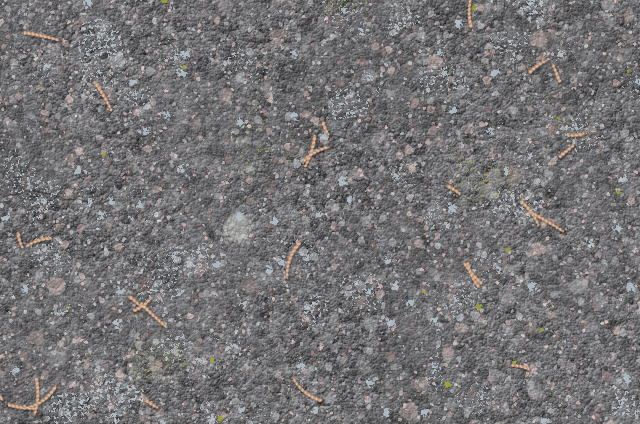
Give the GLSL for this texture, as a WebGL 2 fragment shader.

```glsl
#version 300 es
precision highp float;
// Weathered asphalt: cellular grit lit from the upper left, with embedded
// pebbles, lichen flecks, a hairline crack and scattered dry twigs.
// Lengths are fractions of the canvas height.
uniform vec2 u_resolution;
out vec4 fragColor;

vec3 hash3(vec2 p) {
  vec3 q = fract(p.xyx * vec3(0.1031, 0.1030, 0.0973));
  q += dot(q, q.yxz + 33.33);
  return fract((q.xxy + q.yzz) * q.zyx);
}

// Layered, rotated sines, roughly -1..1
float waves(vec2 p) {
  float sum = 0.0, amp = 0.5;
  for (int i = 0; i < 5; i++) {
    p = mat2(0.8, 0.6, -0.6, 0.8) * p * 1.7 + 2.3;
    sum += amp * sin(p.x + 1.6 * sin(p.y));
    amp *= 0.65;
  }
  return sum;
}

// Cellular noise: nearest distance, second distance, two random cell values
vec4 cells(vec2 p) {
  vec2 base = floor(p);
  vec4 result = vec4(9.0, 9.0, 0.0, 0.0);
  for (int j = -1; j <= 1; j++)
  for (int i = -1; i <= 1; i++) {
    vec2 cell = base + vec2(i, j);
    float d = distance(p, cell + hash3(cell + 7.0).xy);
    if (d < result.x) result = vec4(d, result.x, hash3(cell + 91.0).xy);
    else result.y = min(result.y, d);
  }
  return result;
}

// Curved twigs in small clumps: coverage, shadow, tone
vec3 twigs(vec2 p, float px) {
  vec3 found = vec3(0.0);
  vec2 base = floor(p * 5.0);
  for (int j = -1; j <= 1; j++)
  for (int i = -1; i <= 1; i++) {
    vec2 cell = base + vec2(i, j);
    vec3 clump = hash3(cell + 11.0);
    if (clump.z > 0.42) continue;
    for (int k = 0; k < 3; k++) {
      vec3 place = hash3(cell + 31.0 + 17.0 * float(k));
      vec3 form = hash3(cell + 203.0 + 29.0 * float(k));
      if (k > 0 && place.z > 0.33) continue;
      vec2 centre = (cell + 0.15 + 0.7 * clump.xy + 0.3 * (place.xy - 0.5)) / 5.0;
      float angle = 6.2832 * form.x, halfLength = mix(0.014, 0.046, form.y);
      vec2 q = mat2(cos(angle), -sin(angle), sin(angle), cos(angle)) * (p - centre);
      q.y -= 12.0 * (form.z - 0.5) * q.x * q.x;
      float along = clamp(q.x / halfLength, -1.0, 1.0);
      float radius = 0.0042 * (0.85 + 0.15 * along + 0.14 * sin(q.x * 650.0));
      float d = length(vec2(max(abs(q.x) - halfLength, 0.0), q.y)) - radius;
      float cover = smoothstep(px, -px, d);
      float tone = 0.5 + 0.35 * sin(q.x * 650.0 + q.y * 500.0) - 60.0 * q.y * sin(angle + 1.5);
      found.z = mix(found.z, clamp(tone, 0.0, 1.0), cover);
      found.x = max(found.x, cover);
      found.y = max(found.y, smoothstep(0.005, -0.002, d));
    }
  }
  return found;
}

// Ragged flecks gathered around sparse centres
float flecks(vec2 p, float scale, float share, float spread, float ragged) {
  vec4 spot = cells(p * scale + 40.0);
  float reach = spread * (0.4 + spot.w) + 0.6 * spread * ragged;
  return step(spot.z, share) * smoothstep(reach, reach * 0.7, spot.x);
}

void main() {
  vec2 p = gl_FragCoord.xy / u_resolution.y;
  float px = 1.0 / u_resolution.y;
  float broad = waves(p * 3.0), ragged = waves(p * 160.0);
  vec2 warped = p + 0.0022 * vec2(waves(p * 70.0), waves(p * 70.0 + 9.0));

  // Grit: random tone per grain plus directional relief
  float rough = 0.85 + 0.3 * smoothstep(-0.6, 0.5, waves(p * 6.0 + 4.0));
  float grey = 0.418 + 0.022 * broad;
  for (int i = 0; i < 3; i++) {
    float scale = 36.0 * pow(2.1, float(i));
    vec4 grain = cells(warped * scale);
    float towardLight = cells((warped + vec2(-0.0013, 0.002)) * scale).x;
    grey += rough * (0.1 * (grain.z - 0.5) + 0.24 * (towardLight - grain.x));
    grey -= 0.05 * step(grain.w, 0.08) * smoothstep(0.6, 0.2, grain.x);
  }
  vec3 colour = grey * vec3(1.0, 0.993, 1.012);

  // Pebbles, from large and faint to small and bright
  for (int i = 0; i < 3; i++) {
    float level = float(i);
    vec4 stone = cells(warped * 20.0 * pow(2.2, level) + 13.0 * level + 5.0);
    float radius = 0.25 + 0.3 * fract(stone.w * 7.3);
    float body = smoothstep(radius, radius - 0.14, stone.x) * smoothstep(0.0, 0.14, stone.y - stone.x);
    body *= step(stone.z, 0.16 + 0.07 * level);
    vec3 tint = mix(vec3(0.99, 1.0, 1.01), vec3(1.1, 0.97, 0.94), step(0.6, fract(stone.w * 13.7)));
    vec3 face = tint * (mix(0.47, 0.79, stone.w) + 0.5 * (grey - 0.42));
    colour = mix(colour, face, body * (0.45 + 0.2 * level));
  }

  // Hairline crack and a worn pale patch
  float crack = abs(p.y - 0.535 - 0.012 * sin(p.x * 21.0) - 0.005 * waves(p * 25.0));
  colour *= 1.0 - 0.35 * smoothstep(0.004, 0.0, crack) * smoothstep(0.32, 0.2, p.x);
  float worn = smoothstep(0.045, 0.02, length(p - vec2(0.56, 0.46)) + 0.012 * ragged);
  colour = mix(colour, vec3(0.69, 0.7, 0.68) + 0.7 * (grey - 0.42), 0.75 * worn);

  // Lichen: bluish white crumbs and a few yellow-green dots
  float pale = flecks(p, 14.0, 0.3, 0.11, ragged * 1.7);
  colour = mix(colour, vec3(0.72, 0.78, 0.82), 0.85 * pale);
  float green = flecks(p + 3.7, 9.0, 0.17, 0.058, ragged);
  colour = mix(colour, vec3(0.62, 0.65, 0.22), 0.85 * green);

  // Twigs over their soft shadows
  float shadow = twigs(p + vec2(-0.002, 0.003), px).y;
  vec3 twig = twigs(p, px);
  colour *= 1.0 - 0.28 * shadow;
  colour = mix(colour, mix(vec3(0.73, 0.55, 0.43), vec3(0.92, 0.77, 0.65), twig.z), twig.x);
  fragColor = vec4(clamp(colour, 0.0, 1.0), 1.0);
}
```
